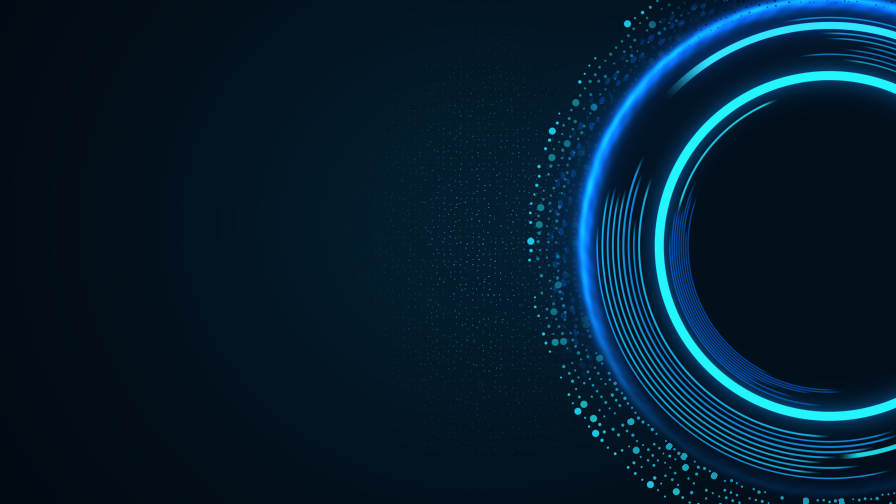
Write a Shadertoy shader that draws this background.

```glsl
#define CENTER vec2(1.646, 0.512)
#define RING_RADIUS 0.338
#define BAND_RADIUS 0.487
#define DOT_RADIUS 0.595
#define LINE_COUNT 9
#define DOT_RINGS 6
#define DUST_SCALE 88.0
#define CYAN vec3(0.14, 0.96, 0.98)
#define AZURE vec3(0.03, 0.38, 0.92)
#define DEEP vec3(0.004, 0.035, 0.068)
#define TEAL vec3(0.014, 0.112, 0.178)

const float TAU = 6.2831853;

float hash(vec2 p) {
    vec3 q = fract(vec3(p.xyx) * 0.1031);
    q += dot(q, q.yzx + 33.33);
    return fract((q.x + q.y) * q.z);
}

// Soft filled shape from a signed distance
float fill(float d) {
    float px = 1.0 / iResolution.y;
    return 1.0 - smoothstep(-0.5 * px, px, d);
}

float window(float x, float from, float to, float soft) {
    return smoothstep(from, from + soft, x) * (1.0 - smoothstep(to - soft, to, x));
}

float arc(vec2 polar, float radius, float halfWidth, float from, float to) {
    return fill(abs(polar.x - radius) - halfWidth) * window(polar.y, from, to, 0.12);
}

// Beads of random size along a circle
float beads(vec2 polar, float radius, float count, float seed) {
    float t = polar.y / TAU * count;
    float id = floor(t);
    float h = hash(vec2(id, seed));
    float wobble = (hash(vec2(id, seed + 7.0)) - 0.5) * 0.006;
    float size = mix(0.0012, 0.0032, h * h) + 0.0035 * step(0.94, h);
    vec2 q = vec2(polar.x - radius - wobble, (fract(t) - 0.5) * radius * TAU / count);
    return fill(length(q) - size) * step(0.22, h);
}

// Jittered cellular points
float dust(vec2 p) {
    vec2 id = floor(p);
    vec2 jitter = vec2(hash(id), hash(id + 31.0)) - 0.5;
    float d = length(fract(p) - 0.5 - 0.6 * jitter);
    return (1.0 - smoothstep(0.05, 0.2, d)) * hash(id + 57.0);
}

float ripple(vec2 polar) {
    float a = polar.y, r = polar.x;
    return sin(a * 31.0 + r * 90.0) + sin(a * 67.0 - r * 210.0) + sin(a * 17.0 + r * 330.0);
}

void mainImage(out vec4 fragColor, in vec2 fragCoord) {
    vec2 p = fragCoord / iResolution.y;
    vec2 q = p - CENTER;
    // Angle is zero at the left and grows towards the top
    vec2 polar = vec2(length(q), atan(q.y, -q.x));
    float r = polar.x, a = polar.y;

    // Backdrop
    vec2 offset = (p - vec2(0.95, 0.56)) / vec2(0.8, 0.72);
    vec3 color = mix(DEEP, TEAL, exp(-1.5 * dot(offset, offset)));
    float disc = 1.0 - smoothstep(0.44, 0.5, r);
    color = mix(color, vec3(0.008, 0.055, 0.1), disc);

    // Dust left of the rings
    vec2 cloud = (p - vec2(0.97, 0.51)) / vec2(0.17, 0.31);
    float dustMask = exp(-dot(cloud, cloud)) * smoothstep(0.5, 0.56, r);
    color += vec3(0.08, 0.34, 0.46) * dust(p * DUST_SCALE) * dustMask;

    // Broad blue band, strongest at the upper left
    float lit = 0.12 + 0.88 * smoothstep(-1.0, 0.25, a);
    float d = r - BAND_RADIUS;
    float band = exp(-pow(d / (d < 0.0 ? 0.017 : 0.015), 2.0));
    float grain = 0.88 + 0.08 * ripple(polar);
    color += AZURE * band * lit * grain;
    color += vec3(0.02, 0.25, 0.3) * exp(-pow((d - 0.004) / 0.006, 2.0)) * lit;
    color += AZURE * 0.22 * exp(-abs(d) * 22.0) * lit;

    // Dark pits on the upper band
    float pits = dust(vec2(a * 36.0, r * 75.0)) * smoothstep(0.6, 1.2, a);
    color *= 1.0 - 0.75 * pits * smoothstep(0.478, 0.49, r);

    // Broken blue streaks outside the band
    float streak = smoothstep(0.5, 1.8, ripple(polar * vec2(1.0, 2.0)));
    float scatter = 0.3 + 0.7 * dust(vec2(a * 75.0, r * 150.0));
    color += AZURE * streak * scatter * window(r, 0.51, 0.565, 0.02) * window(a, -0.7, 1.6, 0.5) * 0.75;

    // Thin concentric arcs
    for (int i = 0; i < LINE_COUNT; i++) {
        float k = float(i);
        float h = hash(vec2(k, 3.0)), g = hash(vec2(k, 11.0));
        vec3 tint = mix(AZURE, CYAN, 0.25 + 0.6 * h);
        float radius = 0.378 + 0.0104 * k;
        color += tint * 0.75 * arc(polar, radius, 0.001 + 0.0008 * g, -2.1 + 0.7 * h, 0.1 + 0.5 * g);
        color += tint * 0.6 * arc(polar, radius - 0.008, 0.001, 1.35 + 0.5 * g, 2.6);
        color += AZURE * 0.5 * arc(polar, 0.281 + 0.0045 * k, 0.0009, -1.9 + h, 0.1 + 0.5 * g);
    }
    color += CYAN * 0.7 * arc(polar, 0.308, 0.0015, 0.2, 1.24);
    color += CYAN * 0.8 * arc(polar, 0.419, 0.004, -2.4, -1.6);

    // Upper highlight and main ring with their glows
    float top = window(a, 0.72, 3.1, 0.3);
    color += AZURE * 0.45 * exp(-abs(r - 0.4375) * 75.0) * top;
    color = mix(color, vec3(0.2, 0.9, 1.0), fill(abs(r - 0.4375) - 0.0065) * top);
    float edge = abs(r - RING_RADIUS);
    color += vec3(0.02, 0.4, 0.7) * exp(-edge * 60.0) * 0.8;
    color = mix(color, CYAN, fill(edge - 0.0085));

    // Beaded outer circles, denser towards the bottom
    for (int i = 0; i < DOT_RINGS; i++) {
        float k = float(i);
        float radius = DOT_RADIUS - 0.0175 * k;
        float low = 1.0 - smoothstep(-0.7, -0.2, a);
        float amount = i == 0 ? 0.95 : mix(i < 4 ? 0.45 : 0.1, 0.75, low);
        vec3 tint = mix(CYAN, vec3(0.07, 0.5, 0.85), hash(vec2(k, 19.0)) * 0.6);
        color = mix(color, tint, beads(polar, radius, 200.0 + 14.0 * k, k + 1.0) * amount * window(a, -2.4, 1.15, 0.3));
    }

    fragColor = vec4(clamp(color, 0.0, 1.0), 1.0);
}
```
